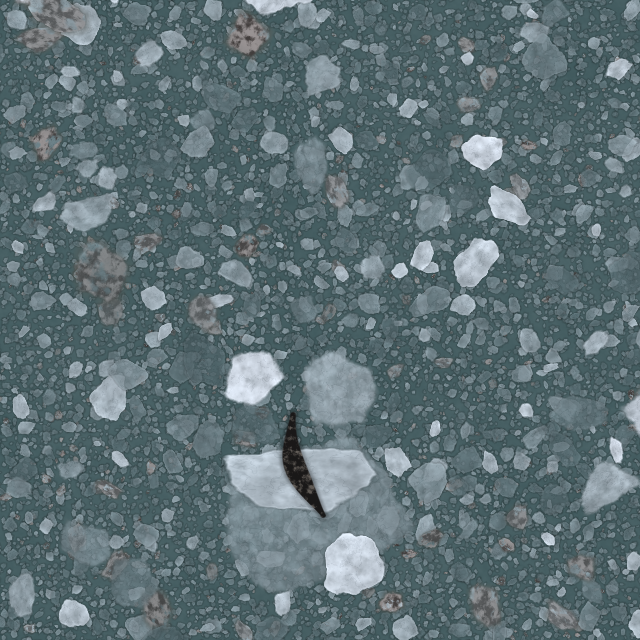
This texture is drawn by a WebGL 1 fragment shader. Its source:

```glsl
precision highp float;
// Broken glacier ice adrift on teal water, with a seal resting on one large floe.
uniform vec2 u_resolution;

float hash(vec2 p) {
  return fract(sin(dot(p, vec2(127.1, 311.7))) * 43758.5453);
}

float noise(vec2 p) {
  vec2 i = floor(p), f = fract(p);
  f = f * f * (3.0 - 2.0 * f);
  return mix(mix(hash(i), hash(i + vec2(1, 0)), f.x),
             mix(hash(i + vec2(0, 1)), hash(i + vec2(1, 1)), f.x), f.y);
}

float fbm(vec2 p) {
  float sum = 0.0, gain = 0.53;
  for (int i = 0; i < 4; i++) {
    sum += gain * noise(p);
    p = mat2(1.6, 1.2, -1.2, 1.6) * p + 7.3;
    gain *= 0.5;
  }
  return sum;
}

// Distance to an irregular convex block: a smooth maximum of seven half planes.
float blockDistance(vec2 q, vec2 key) {
  float sum = 0.0;
  for (int i = 0; i < 7; i++) {
    float n = float(i);
    float angle = (n + 0.8 * hash(key + n * 1.7)) * 0.8976;
    float reach = 0.72 + 0.4 * hash(key + n * 2.3 + 4.0);
    sum += exp(16.0 * min(dot(q, vec2(cos(angle), sin(angle))) - reach, 4.0));
  }
  return log(sum) / 16.0;
}

// Lays one block of ice over the colour below; p is relative to its centre.
vec3 layBlock(vec3 below, vec2 p, float size, float tone, float dirt, float soft, vec2 key) {
  vec2 q = p / size;
  if (dot(q, q) > 6.0) return below;
  vec2 warp = vec2(fbm(q * 2.5 + key), fbm(q * 2.5 + key + 19.0)) - 0.5;
  float d = blockDistance(q + 0.28 * warp, key) * size;
  float grain = fbm(p * 75.0 + key * 3.1);
  float crease = abs(fbm(p * 42.0 + key * 5.3 + 2.0 * warp) - 0.5);

  // Pale ice, lit from the upper left, with creases and a bright rim
  vec3 ice = mix(vec3(0.37, 0.455, 0.48), vec3(0.79, 0.83, 0.875), tone);
  ice *= 0.98 + 0.3 * (grain - 0.5) + 0.06 * dot(q, vec2(-0.6, 0.8));
  ice -= 0.05 * smoothstep(0.04, 0.0, crease);
  ice += 0.05 * smoothstep(-0.0045, -0.001, d);

  // Grey-brown rubble frozen into the dirty blocks
  float rubble = fbm(p * 110.0 + key + 31.0) + 0.25 * (warp.x + warp.y);
  vec3 stone = mix(vec3(0.25, 0.23, 0.225), vec3(0.60, 0.575, 0.575), smoothstep(0.28, 0.65, rubble));
  ice = mix(ice, stone, dirt * smoothstep(0.34, 0.58, fbm(q * 2.2 + key + 8.0) + 0.1));

  float blur = max(soft, 0.7 / u_resolution.y);
  float cover = smoothstep(blur, -blur, d);
  float opacity = mix(0.55, 0.97, max(tone, dirt)) * (0.85 + 0.3 * grain);
  below *= 1.0 - 0.14 * smoothstep(0.004, 0.0, d);
  below = mix(below, vec3(0.35, 0.36, 0.34), 0.5 * dirt * smoothstep(0.35 * size, 0.0, d));
  return mix(below, ice, cover * min(opacity, 1.0));
}

// Scatters blocks over a jittered grid of the given number of cells.
vec3 scatter(vec3 col, vec2 uv, float cells, float share, float brightness, float dirtShare) {
  vec2 g = uv * cells, home = floor(g);
  for (int j = -1; j <= 1; j++) {
    for (int i = -1; i <= 1; i++) {
      vec2 id = home + vec2(float(i), float(j));
      vec2 key = id + cells * 0.37;
      if (hash(key) > share) continue;
      vec2 p = g - id - 0.15 - 0.7 * vec2(hash(key + 1.3), hash(key + 2.9));
      float turn = 6.2832 * hash(key + 3.7), c = cos(turn), s = sin(turn);
      p = mat2(c, s, -s, c) * p;
      p.x *= mix(1.0, 1.75, hash(key + 6.1));
      float size = mix(0.2, 0.5, pow(hash(key + 5.1), 1.4)) / cells;
      float tone = brightness * pow(hash(key + 8.3), 1.3);
      float dirt = step(hash(key + 9.7), dirtShare) * mix(0.5, 1.0, hash(key + 4.4));
      float soft = 0.0008 + 0.13 * size * pow(hash(key + 7.9), 2.0);
      col = layBlock(col, p / cells, size, tone, dirt, soft, key);
    }
  }
  return col;
}

// The seal: a curved, tapering body with mottled dark fur.
vec3 laySeal(vec3 col, vec2 uv) {
  float t = clamp((0.352 - uv.y) / 0.157, 0.0, 1.0);
  float spine = 0.458 + 0.047 * t - 0.021 * sin(3.1416 * t);
  float girth = 0.004 + 0.013 * pow(sin(3.1416 * pow(t, 1.25)), 1.3);
  float d = length(vec2((uv.x - spine) * 0.93, uv.y - mix(0.352, 0.195, t))) - girth;
  vec3 fur = mix(vec3(0.10, 0.095, 0.095), vec3(0.38, 0.36, 0.34), smoothstep(0.45, 0.8, fbm(uv * 130.0)));
  col *= 1.0 - 0.25 * smoothstep(0.008, 0.0, d);
  return mix(col, fur, smoothstep(0.0014, -0.0014, d));
}

void main() {
  vec2 uv = gl_FragCoord.xy / u_resolution.y;
  float murk = fbm(uv * 9.0), silt = fbm(uv * 120.0);
  vec3 col = mix(vec3(0.235, 0.335, 0.35), vec3(0.32, 0.41, 0.425), 0.55 * murk + 0.45 * silt);

  // Drift ice, from fine brash up to large pieces
  col = scatter(col, uv, 97.0, 0.75, 0.35, 0.03);
  col = scatter(col, uv, 59.0, 0.75, 0.5, 0.03);
  col = scatter(col, uv, 35.0, 0.72, 0.65, 0.04);
  col = scatter(col, uv, 20.0, 0.55, 0.9, 0.07);
  col = scatter(col, uv, 11.0, 0.38, 1.1, 0.16);
  col = scatter(col, uv, 6.3, 0.26, 1.15, 0.28);

  // The large floe, its tilted slabs and the seal on top
  col = layBlock(col, uv - vec2(0.48, 0.19), 0.125, 0.4, 0.0, 0.006, vec2(3.0, 8.0));
  col = layBlock(col, (uv - vec2(0.475, 0.25)) * vec2(0.6, 1.0), 0.062, 0.82, 0.0, 0.002, vec2(5.0, 2.0));
  col = layBlock(col, uv - vec2(0.555, 0.115), 0.048, 1.0, 0.0, 0.001, vec2(7.0, 4.0));
  col = laySeal(col, uv);
  gl_FragColor = vec4(col, 1.0);
}
```
